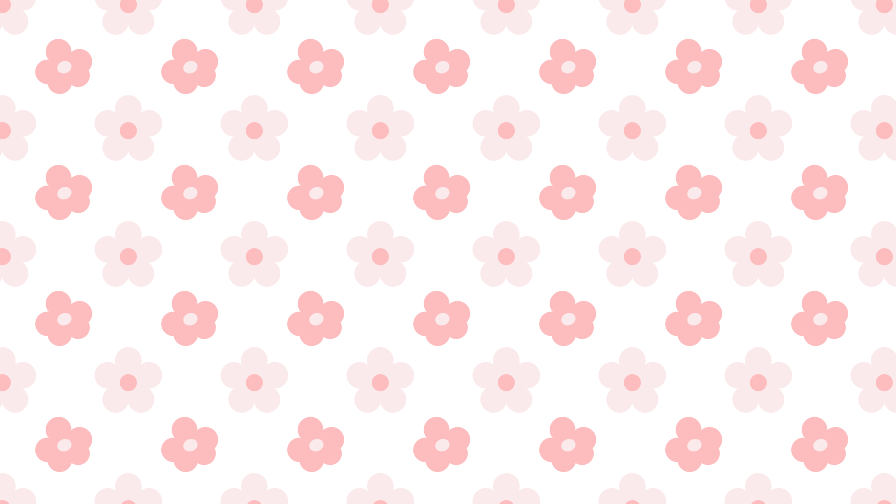
Give the GLSL for this pattern, as a WebGL 2 fragment shader.

```glsl
#version 300 es
precision highp float;
// Staggered grid of pale five-petal flowers and lopsided pink blossoms on white.

uniform vec2 u_resolution;
out vec4 outColor;

// Position relative to the nearest point of a square grid, 108 units apart
vec2 gridCell(vec2 p, vec2 origin) {
    return mod(p - origin + 54.0, 108.0) - 54.0;
}

// Regular flower: five equal discs around a filled middle
float regularFlower(vec2 p) {
    float d = length(p) - 15.0;
    for (int i = 0; i < 5; i++) {
        float angle = radians(90.0 + 72.0 * float(i));
        d = min(d, length(p - 18.5 * vec2(cos(angle), sin(angle))) - 11.4);
    }
    return d;
}

// Lopsided blossom: each petal is a centre and a radius
float lopsidedFlower(vec2 p) {
    vec3 petals[5] = vec3[5](
        vec3(-5.0, 13.3, 11.0), vec3(13.0, 4.8, 10.8), vec3(11.8, -7.0, 10.0),
        vec3(-4.0, -12.4, 10.6), vec3(-14.5, -4.0, 10.5));
    float d = length(p) - 12.0;
    for (int i = 0; i < 5; i++) {
        d = min(d, length(p - petals[i].xy) - petals[i].z);
    }
    return d;
}

// Slightly tilted oval
float oval(vec2 p, vec2 radii, float tilt) {
    float c = cos(tilt), s = sin(tilt);
    p = vec2(c * p.x + s * p.y, c * p.y - s * p.x);
    return (length(p / radii) - 1.0) * min(radii.x, radii.y);
}

void main() {
    // The canvas is four repeats (432 units) high
    float pixel = 432.0 / u_resolution.y;
    vec2 p = gl_FragCoord.xy * pixel;

    vec3 blush = vec3(0.984, 0.918, 0.925);
    vec3 pink = vec3(0.994, 0.737, 0.741);
    vec3 color = vec3(1.0);

    // Pale flowers with pink centres
    vec2 pale = gridCell(p, vec2(2.0, -4.0));
    color = mix(color, blush, smoothstep(0.5, -0.5, regularFlower(pale - vec2(0.0, 0.6)) / pixel));
    color = mix(color, pink, smoothstep(0.5, -0.5, (length(pale) - 7.3) / pixel));

    // Pink blossoms with pale centres
    vec2 bloom = gridCell(p, vec2(55.2, 50.4));
    color = mix(color, pink, smoothstep(0.5, -0.5, lopsidedFlower(bloom) / pixel));
    color = mix(color, blush, smoothstep(0.5, -0.5, oval(bloom, vec2(6.2, 5.2), 0.35) / pixel));

    outColor = vec4(color, 1.0);
}
```
